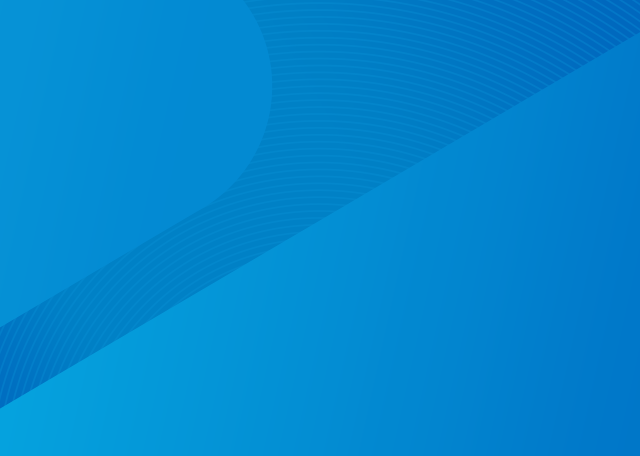
This background is drawn by a Shadertoy shader. Its source:

```glsl
// Blue diagonal background: a rounded panel, a band of fine arcs and a lit lower wedge.

const vec2 SLOPE_DIR = vec2(0.862, 0.507); // shared direction of the diagonal edges

// Coverage of a shape from its signed distance (negative inside).
float cover(float dist, float pixel) {
    return 1.0 - smoothstep(-0.6 * pixel, 0.6 * pixel, dist);
}

// Distance to a round-ended bar that runs endlessly back from its tip.
float openCapsule(vec2 p, vec2 tip, float radius) {
    vec2 q = p - tip;
    return length(q - SLOPE_DIR * min(dot(q, SLOPE_DIR), 0.0)) - radius;
}

// Band darkens toward both ends and carries concentric hairlines.
vec3 bandColor(vec2 p, float pixel) {
    float along = dot(p, SLOPE_DIR);
    vec3 color = vec3(0.0, 0.505, 0.775);
    color = mix(vec3(0.0, 0.425, 0.755), color, smoothstep(0.02, 0.34, along));
    color = mix(color, vec3(0.0, 0.405, 0.745), smoothstep(0.95, 1.75, along));

    float spacing = 0.0152;
    float radius = length(p - vec2(0.70, -0.048));
    float offset = abs(fract(radius / spacing) - 0.5) * spacing;
    float line = 1.0 - smoothstep(0.0016 - 0.5 * pixel, 0.0016 + 0.8 * pixel, offset);
    return mix(color, vec3(0.03, 0.57, 0.84), 0.36 * line);
}

// Wedge fades from bright cyan at the lower left to deep blue at the right.
vec3 wedgeColor(float shade) {
    vec3 color = mix(vec3(0.02, 0.635, 0.87), vec3(0.01, 0.54, 0.82),
                     clamp(shade / 0.8, 0.0, 1.0));
    return mix(color, vec3(0.0, 0.465, 0.785), smoothstep(0.7, 1.45, shade));
}

void mainImage(out vec4 fragColor, in vec2 fragCoord) {
    vec2 p = fragCoord / iResolution.y;
    float pixel = 1.0 / iResolution.y;
    float shade = p.x - 0.22 * p.y; // slightly tilted horizontal gradient

    vec3 color = bandColor(p, pixel);

    // Rounded upper left panel
    vec3 panel = mix(vec3(0.025, 0.575, 0.84), vec3(0.01, 0.54, 0.825),
                     smoothstep(-0.25, 0.3, shade));
    color = mix(color, panel, cover(openCapsule(p, vec2(0.286, 0.811), 0.311), pixel));

    // Lower right wedge
    float wedge = dot(p - vec2(0.0, 0.104), vec2(-SLOPE_DIR.y, SLOPE_DIR.x));
    color = mix(color, wedgeColor(shade), cover(wedge, pixel));

    fragColor = vec4(color, 1.0);
}
```
